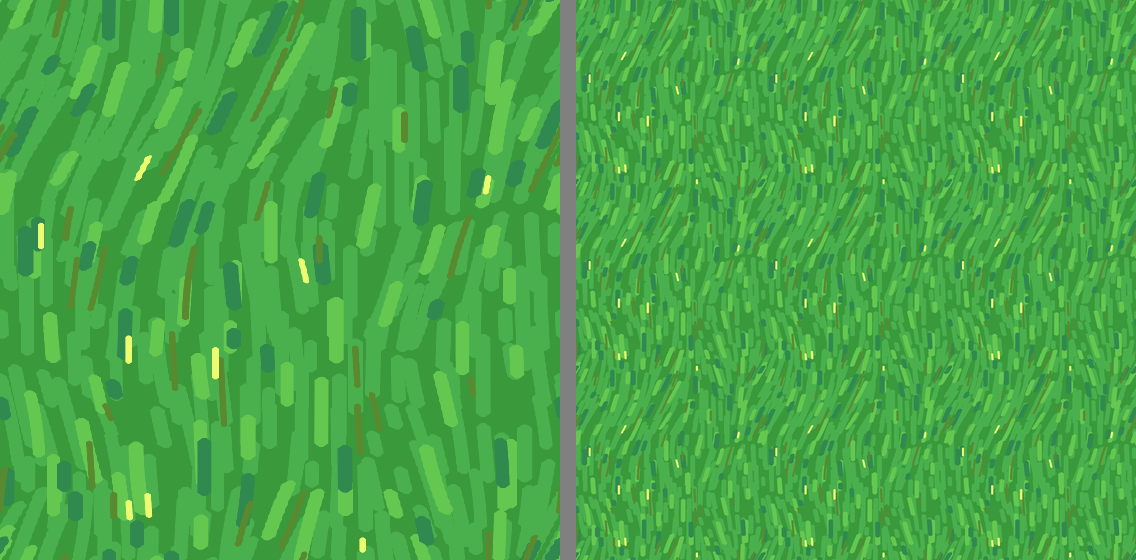
Left, the tile; right, the same tile 3 across and 3 down.
Give the GLSL for this texture, as a WebGL 2 fragment shader.

```glsl
#version 300 es
precision highp float;
// Tiling meadow of flat, blunt-tipped grass strokes that follow a slowly turning lean.

#define DARK_GREEN vec3(0.222, 0.600, 0.232)
#define MID_GREEN vec3(0.290, 0.692, 0.302)
#define LIGHT_GREEN vec3(0.392, 0.785, 0.312)
#define TEAL vec3(0.188, 0.540, 0.314)
#define BROWN vec3(0.352, 0.540, 0.190)
#define YELLOW vec3(0.920, 0.990, 0.440)
#define LEAN_RANGE vec2(-0.42, 0.66)
#define LEAN_CELLS 4.0
#define BEND 2.2
#define STEP_HEIGHT 0.0135

uniform vec2 u_resolution;
out vec4 fragColor;

// Three random values from an integer cell and a seed.
vec3 hash3(vec2 cell, float seed) {
    uvec3 v = uvec3(cell, seed) * 1664525u + 1013904223u;
    v.x += v.y * v.z; v.y += v.z * v.x; v.z += v.x * v.y;
    v ^= v >> 16u;
    v.x += v.y * v.z; v.y += v.z * v.x; v.z += v.x * v.y;
    return vec3(v >> 8u) / 16777216.0;
}

// Value noise that wraps over the unit square.
float wrappedNoise(vec2 p, float cells, float seed) {
    p *= cells;
    vec2 i = floor(p), f = p - i;
    f = f * f * (3.0 - 2.0 * f);
    vec2 a = mod(i, cells), b = mod(i + 1.0, cells);
    return mix(mix(hash3(a, seed).x, hash3(vec2(b.x, a.y), seed).x, f.x),
               mix(hash3(vec2(a.x, b.y), seed).x, hash3(b, seed).x, f.x), f.y);
}

// Sideways drift per unit of height; small leans settle to upright.
float leanAt(vec2 p, float jitter) {
    float lean = mix(LEAN_RANGE.x, LEAN_RANGE.y, wrappedNoise(p, LEAN_CELLS, 71.0));
    lean += (jitter - 0.5) * 0.2;
    return sign(lean) * max(abs(lean) - 0.07, 0.0);
}

// Upright bar with chamfered ends.
float barDistance(vec2 p, float halfWidth, float halfLength) {
    p = abs(p);
    float ends = max(p.y, 0.7 * p.x + p.y - 0.2 * halfWidth) - halfLength;
    return max(p.x - halfWidth, ends);
}

// Coverage of one layer of strokes, one candidate stroke per grid cell.
float strokes(vec2 p, vec2 grid, float density, float halfWidth, vec2 lengths, float seed) {
    vec2 home = floor(p * grid);
    float nearest = 1.0;
    for (int y = -1; y <= 1; y++) {
        for (int x = -2; x <= 2; x++) {
            vec2 cell = home + vec2(x, y);
            vec2 id = mod(cell, grid);
            vec3 place = hash3(id, seed);
            if (place.z > density) continue;
            vec3 shape = hash3(id, seed + 1.0);
            vec2 centre = (cell + place.xy) / grid;
            vec2 d = p - centre;

            // Lean and bend the centre line in soft steps.
            float turn = 6.28318 / STEP_HEIGHT;
            float height = d.y - 0.8 * sin(d.y * turn) / turn;
            float lean = leanAt(centre, shape.y);
            float bend = (shape.z - 0.5) * BEND * smoothstep(0.0, 0.15, abs(lean));
            d.x -= height * (lean + bend * height);

            float halfLength = mix(lengths.x, lengths.y, shape.x);
            float size = halfWidth * mix(0.9, 1.1, shape.z);
            nearest = min(nearest, barDistance(d, size, halfLength));
        }
    }
    float pixel = 1.0 / min(u_resolution.x, u_resolution.y);
    return clamp(0.5 - nearest / (0.7 * pixel), 0.0, 1.0);
}

void main() {
    vec2 p = gl_FragCoord.xy / u_resolution;
    vec3 colour = DARK_GREEN;

    // Dense blades, then highlights and shaded tufts.
    colour = mix(colour, MID_GREEN, strokes(p, vec2(26, 11), 0.96, 0.0125, vec2(0.022, 0.085), 11.0));
    colour = mix(colour, LIGHT_GREEN, strokes(p, vec2(10, 7), 0.94, 0.0122, vec2(0.026, 0.068), 23.0));
    colour = mix(colour, TEAL, strokes(p, vec2(9, 7), 0.66, 0.0132, vec2(0.018, 0.052), 37.0));

    // Thin dry stems and a few bright flecks.
    colour = mix(colour, BROWN, strokes(p, vec2(6, 6), 0.72, 0.0058, vec2(0.016, 0.068), 43.0));
    colour = mix(colour, YELLOW, strokes(p, vec2(4, 4), 0.5, 0.0058, vec2(0.008, 0.034), 59.0));

    fragColor = vec4(colour, 1.0);
}
```
